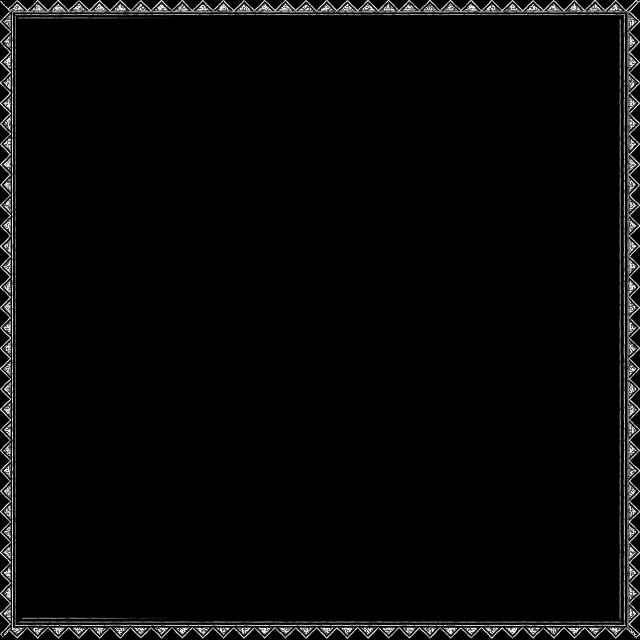
This background is drawn by a Shadertoy shader. Its source:

```glsl
// A black panel with a worn, block-printed white border: a zigzag of grainy
// triangles around the rim and thin ruled lines inside it. Each point is folded
// onto its nearest side, then drawn from its position along it and its depth.

const float CANVAS = 768.0; // design units across the canvas

float hash(vec2 p) {
    return fract(sin(dot(p, vec2(127.1, 311.7))) * 43758.5453);
}

float noise(vec2 p) {
    vec2 i = floor(p), f = fract(p);
    f = f * f * (3.0 - 2.0 * f);
    return mix(mix(hash(i), hash(i + vec2(1, 0)), f.x),
               mix(hash(i + vec2(0, 1)), hash(i + vec2(1, 1)), f.x), f.y);
}

// Coverage of a shape from its signed distance (negative inside)
float cover(float dist, float pixel) {
    return clamp(0.5 - dist / pixel, 0.0, 1.0);
}

float stroke(float dist, float halfWidth, float pixel) {
    return cover(abs(dist) - halfWidth, pixel);
}

void mainImage(out vec4 fragColor, in vec2 fragCoord) {
    vec2 p = fragCoord / iResolution.xy * CANVAS;
    float pixel = CANVAS / iResolution.y;
    vec2 fromTop = vec2(p.x, CANVAS - p.y);

    // Fold onto the nearest side
    float left = p.x, right = CANVAS - p.x, bottom = p.y, top = CANVAS - p.y;
    float depth = min(min(left, right), min(bottom, top));
    bool horizontal = min(bottom, top) < min(left, right);
    float along = horizontal ? p.x : fromTop.y;

    // Spacing, first apex, rim gap and ruled-line depths of each side
    float period = horizontal ? 24.77 : 24.5;
    float firstApex = horizontal ? 20.5 : 26.0;
    float rim = 0.5;
    vec3 lineDepth = vec3(15.0, 18.5, 21.0);
    vec3 lineInk = vec3(0.95, 0.5, 0.0);
    if (horizontal) {
        float fade = 1.0 - smoothstep(60.0, 230.0, along);
        bool isTop = top < bottom;
        rim = isTop ? 0.5 : 2.5;
        lineDepth = isTop ? vec3(14.2, 17.5, 21.5) : vec3(17.5, 21.5, 26.0);
        lineInk = vec3(0.9, 0.7, 0.65 * fade);
    } else if (right < left) {
        lineDepth = vec3(14.3, 18.8, 23.8);
        lineInk = vec3(0.9, 0.85, 0.7);
    }

    // Hand-cut wobble and patchy ink
    float wobble = (noise(fromTop * 0.18) - 0.5) * 0.9;
    float wear = smoothstep(0.08, 0.55, noise(fromTop * 0.35 + 40.0));
    float grain = noise(fromTop * 0.9 + 9.0);

    // Zigzag outline with a grainy triangle nested in each tooth
    float fromApex = abs(mod(along - firstApex + 0.5 * period, period) - 0.5 * period);
    float slope = (depth - rim - fromApex + wobble) * 0.707;
    float base = depth - rim - 12.7;
    float outline = stroke(slope, 0.65, pixel) * cover(base, pixel);
    float tooth = cover(max(2.6 - slope, base + 0.4), pixel);
    float ink = max(outline * mix(0.65, 1.0, wear),
                    tooth * mix(0.3, 0.95, smoothstep(0.2, 0.65, grain)));

    // Ruled lines, the innermost fading where the ink runs out
    for (int i = 0; i < 3; i++) {
        float rule = stroke(depth - lineDepth[i] + wobble * 0.4, 0.6, pixel);
        ink = max(ink, rule * lineInk[i] * mix(0.5, 1.0, wear));
    }

    fragColor = vec4(vec3(ink * 0.96), 1.0);
}
```
